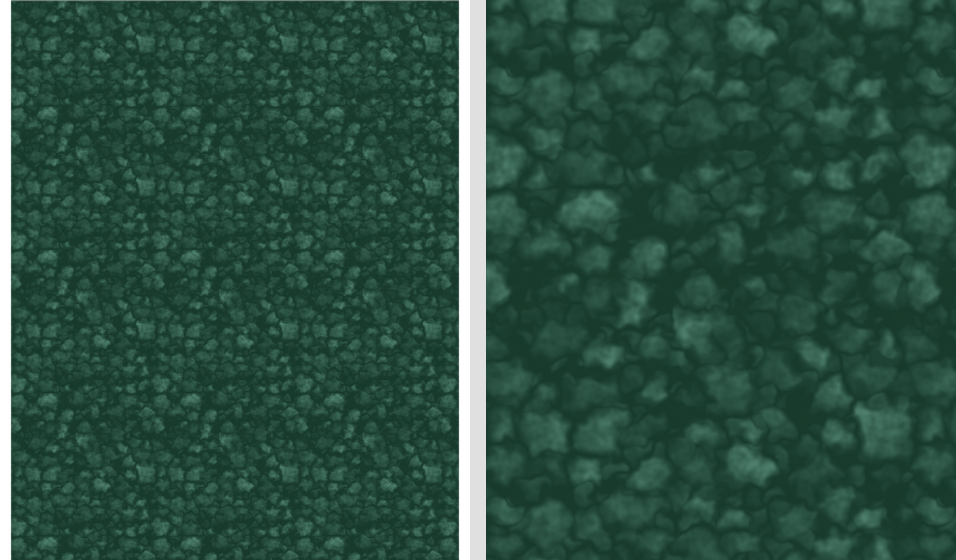
Left, the full canvas; right, a detail of the centre.
Write a Shadertoy shader that draws this texture.

```glsl
// A seamless tile of dim green pebbles, repeated on a panel with white side margins.
// Stones are weighted Voronoi cells on a wrapped jittered grid, shaded as soft domes
// lit from varied sides, and mottled with periodic gradient noise.

vec3 hash3(vec2 p) {
    vec3 q = fract(vec3(p.xyx) * vec3(0.1031, 0.1030, 0.0973));
    q += dot(q, q.yxz + 33.33);
    return fract((q.xxy + q.yzz) * q.zyx);
}

// Gradient noise that wraps after the given whole number of cells
float corner(vec2 cell, vec2 offset, vec2 period) {
    float angle = 6.2832 * hash3(mod(cell, period) + 71.0).x;
    return dot(vec2(cos(angle), sin(angle)), offset);
}

float noise(vec2 tile, vec2 period) {
    vec2 p = tile * period, i = floor(p), f = p - i;
    vec2 u = f * f * f * (f * (f * 6.0 - 15.0) + 10.0);
    vec2 e = vec2(1.0, 0.0);
    return mix(mix(corner(i, f, period), corner(i + e, f - e, period), u.x),
               mix(corner(i + e.yx, f - e.yx, period), corner(i + 1.0, f - 1.0, period), u.x), u.y);
}

// Brightness of one layer of stones; the cell at the tile origin may hold a boulder
float stones(vec2 tile, vec2 cells, float seed, float boulder) {
    vec2 p = tile * cells + 0.5, base = floor(p);
    float nearest = 9.0, second = 9.0, size = 1.0;
    vec2 offset = vec2(0.0);
    vec3 look = vec3(0.0);

    for (int y = -2; y <= 2; y++)
    for (int x = -2; x <= 2; x++) {
        vec2 cell = base + vec2(x, y);
        vec2 id = mod(cell, cells);
        vec3 place = hash3(id + seed), style = hash3(id + seed + 37.0);
        float radius = mix(0.24, 0.70, place.z);
        float stretch = mix(0.78, 1.12, style.x);
        if (boulder > 0.0 && id.x + id.y < 0.5) {
            place.xy = vec2(0.5);
            radius = boulder;
            stretch = 1.1;
            style.z = 0.9;
        }
        vec2 d = p - cell - 0.5 - 0.75 * (place.xy - 0.5);
        float tilt = 1.4 * (style.y - 0.5);
        vec2 r = mat2(cos(tilt), -sin(tilt), sin(tilt), cos(tilt)) * d;
        float dist = length(r * vec2(stretch, 1.0 / stretch)) - radius;
        if (dist < nearest) {
            second = nearest;
            nearest = dist;
            offset = d;
            size = radius;
            look = style;
        } else {
            second = min(second, dist);
        }
    }

    // Depth inside the outline, narrowed by the gap to the next stone
    float inside = min(-nearest, 0.5 * (second - nearest) - 0.02);
    float dome = smoothstep(-0.03, 0.26, inside);
    float angle = mix(-0.7, 2.6, look.y);
    float side = dot(offset, vec2(cos(angle), sin(angle))) / size;
    return dome * mix(0.38, 0.88, look.z) * (0.80 + 0.45 * side);
}

void mainImage(out vec4 fragColor, in vec2 fragCoord) {
    vec2 uv = fragCoord / iResolution.xy;
    vec2 p = fragCoord / iResolution.y;
    vec2 tile = (p - vec2(0.2604, 0.9245)) / 0.256;

    // Ragged stone outlines
    vec2 warp = vec2(noise(tile, vec2(21.0)), noise(tile + 0.37, vec2(23.0)));
    vec2 fine = vec2(noise(tile + 0.61, vec2(47.0)), noise(tile + 0.13, vec2(43.0)));
    vec2 ragged = tile + 0.026 * warp + 0.009 * fine;

    // Large pebbles over a dim bed of small chips
    float light = max(stones(ragged, vec2(9.0, 10.0), 5.0, 0.90),
                      0.42 * stones(ragged, vec2(17.0, 19.0), 113.0, 0.0));

    // Mottled faces and patchy shade
    float mottle = noise(tile, vec2(31.0, 37.0)) + 0.6 * noise(tile + 0.29, vec2(67.0));
    light *= 1.0 + 0.55 * mottle + 0.35 * noise(tile, vec2(5.0));
    light = clamp(light + 0.03 * mottle, 0.0, 1.0);
    vec3 color = mix(vec3(0.092, 0.228, 0.172), vec3(0.30, 0.49, 0.415), light);

    // Thin grey top edge and white side margins
    float pixel = 1.0 / iResolution.y;
    color = mix(color, vec3(0.55, 0.60, 0.58), smoothstep(-pixel, pixel, uv.y - 0.9985));
    float edge = abs(uv.x - 0.5) - 0.4765;
    color = mix(color, vec3(1.0), smoothstep(-pixel, pixel, edge));
    fragColor = vec4(color, 1.0);
}
```
